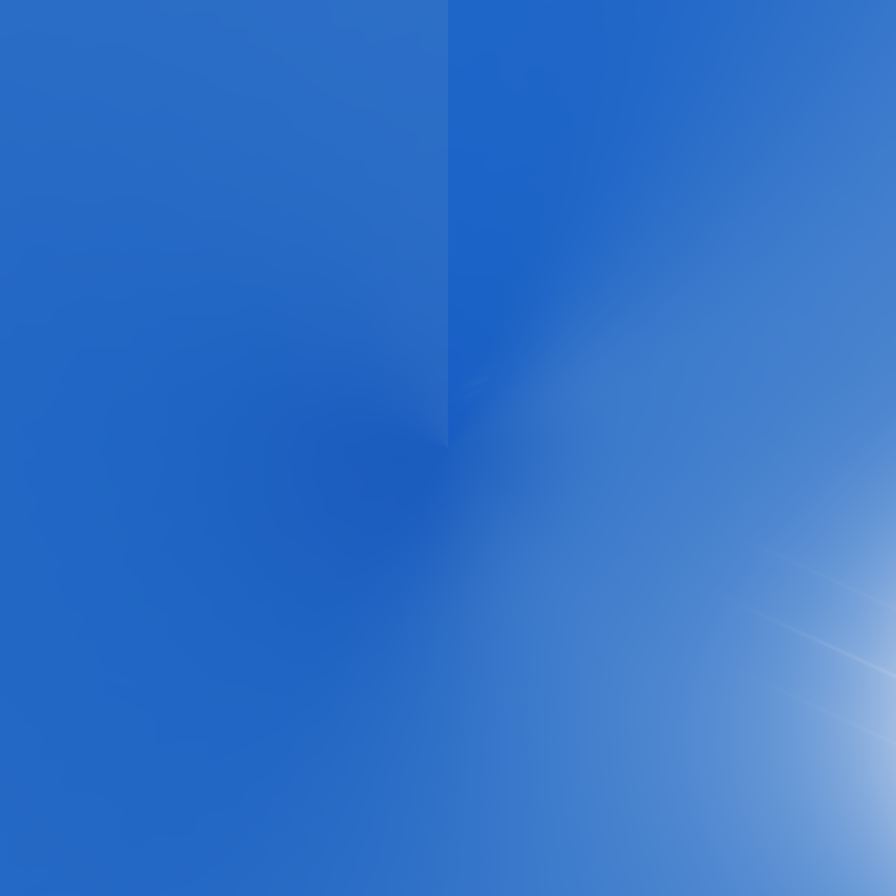
A WebGL 2 fragment shader for this background:

```glsl
#version 300 es
precision highp float;
// A deep blue sky wound around the canvas centre, with a vertical seam above it.
// One brightness field sums angular sweeps, a pale glow at the lower right,
// thin slanted rays and a small wisp; a smooth ramp then turns it into colour.

uniform vec2 u_resolution;
out vec4 fragColor;

const float TAU = 6.2831853;

// Blue ramp, indexed by its own red value
vec3 skyRamp(float red) {
    return vec3(red,
                0.30 + red * (0.80 - 0.17 * red),
                0.73 + red * (0.30 - 0.08 * red));
}

// Bright sector from upper right to bottom, by clockwise turn from the top
float sector(float turn, float radius) {
    float sweep = smoothstep(0.05, 0.20, turn) * (1.0 - smoothstep(0.38, 0.61, turn));
    return sweep * (0.10 * smoothstep(-0.05, 0.20, radius) + 0.06 * radius);
}

// Pale light leaning in from the right edge
float edgeGlow(vec2 uv) {
    float dy = uv.y - 0.20;
    return 0.35 * exp(-7.0 * (1.0 - uv.x) - dy * dy / 0.06);
}

// Three parallel slanted streaks, the middle one strongest
float rays(vec2 uv) {
    float sum = 0.0;
    for (int i = -1; i <= 1; i++) {
        float k = float(i);
        float d = uv.y - (0.245 + 0.075 * k) - 0.46 * (1.0 - uv.x);
        float core = exp(-d * d / 0.000006);
        float halo = exp(-d * d / 0.0003);
        sum += (0.045 * core + 0.012 * halo) * (1.0 - 0.6 * abs(k));
    }
    return sum * smoothstep(0.78, 0.96, uv.x);
}

// Faint feathered cloud beside the seam
float wisp(vec2 p) {
    vec2 q = mat2(0.75, -0.66, 0.66, 0.75) * (p - vec2(0.030, 0.070));
    float feather = 0.65 + 0.2 * sin(q.y * 520.0 + 2.0 * sin(q.x * 90.0))
                  + 0.15 * sin(q.x * 230.0 + q.y * 310.0);
    return 0.03 * feather * exp(-q.x * q.x / 0.0008 - q.y * q.y / 0.00012);
}

// Very soft mottling from layered sines
float mottle(vec2 p) {
    return sin(p.x * 61.0 + 2.0 * sin(p.y * 47.0)) * sin(p.y * 73.0 + sin(p.x * 39.0));
}

void main() {
    vec2 uv = gl_FragCoord.xy / u_resolution;
    vec2 p = uv - 0.5;
    float radius = length(p);
    float turn = fract(atan(p.x, p.y) / TAU + 1.0);
    float fromTop = atan(abs(p.x), p.y) / TAU;

    // The seam: a lighter, greyer left side against a purer right side
    float soft = 0.75 / u_resolution.x;
    float rightSide = smoothstep(-soft, soft, p.x);
    float leftHaze = (1.0 - rightSide) * (1.0 - smoothstep(0.0, 0.25, fromTop));
    float purity = rightSide * (1.0 - smoothstep(0.0, 0.20, fromTop));

    // Brightness field
    float light = 0.108 + 0.05 * radius;
    light += 0.043 * leftHaze - 0.010 * purity;
    light += sector(turn, radius) + edgeGlow(uv) + rays(uv) + wisp(p);
    light += 0.001 * mottle(p);

    // Colour, with a deeper tone just left of the centre
    vec3 color = skyRamp(light);
    color += vec3(0.0, 0.005, 0.022) * purity;
    vec2 dark = p - vec2(-0.07, -0.03);
    color -= vec3(0.008, 0.025, 0.018) * exp(-dot(dark, dark) / 0.03);
    fragColor = vec4(clamp(color, 0.0, 1.0), 1.0);
}
```
